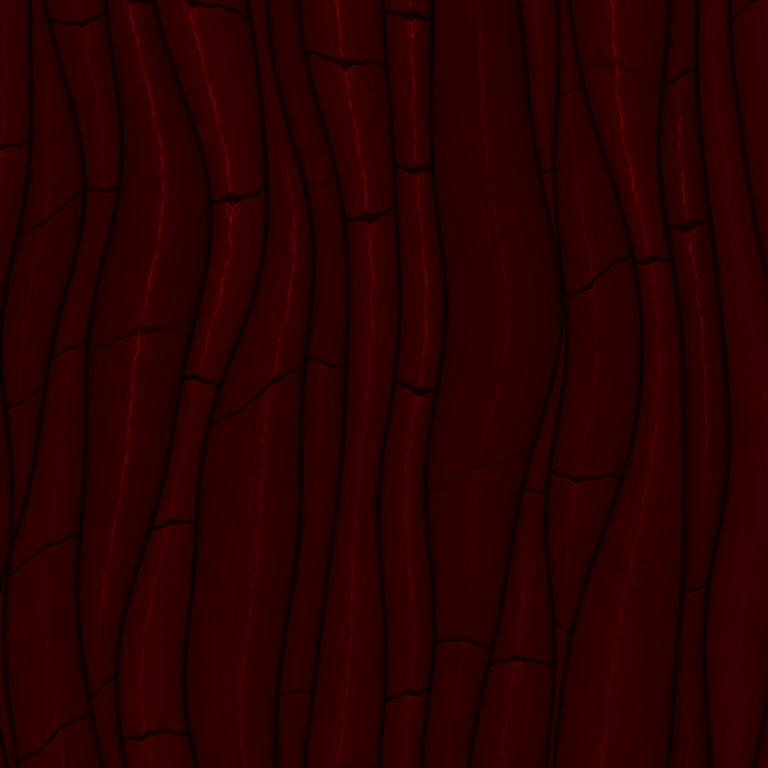
A WebGL 2 fragment shader for this texture map:

```glsl
#version 300 es
precision highp float;

uniform vec2 u_resolution;
out vec4 fragColor;

float hash(float n) {
    return fract(sin(n * 127.1 + 3.7) * 43758.5);
}

vec2 hash2(vec2 p) {
    return fract(sin(vec2(dot(p, vec2(127.1, 311.7)), dot(p, vec2(269.5, 183.3)))) * 43758.5);
}

// Distance to the nearest scattered point
float cellular(vec2 p) {
    vec2 cell = floor(p);
    float nearest = 2.0;
    for (int j = -1; j <= 1; j++) {
        for (int i = -1; i <= 1; i++) {
            vec2 neighbour = cell + vec2(i, j);
            nearest = min(nearest, length(neighbour + hash2(neighbour) - p));
        }
    }
    return nearest;
}

// Wandering seam number i, measured in average stalk widths
float seam(float i, float y) {
    float phase = 6.28 * hash(i + 40.0);
    return i + 0.75 * (hash(i) - 0.5)
        + 0.36 * sin(y * (3.0 + 3.0 * hash(i + 9.0)) + phase)
        + 0.05 * sin(y * 17.0 + phase * 3.0);
}

void main() {
    vec2 uv = gl_FragCoord.xy / u_resolution.y;
    float pixel = 1.0 / u_resolution.y;
    float y = uv.y;
    float x = uv.x + 0.034 * sin(5.2 * y + 1.8 * uv.x + 0.4) + 0.006 * sin(13.0 * y + 5.0 * uv.x);

    // Seams may cross, so stalks taper into wedges; rank stays constant along a stalk
    const float STALKS = 14.0;
    float across = x * STALKS;
    float first = floor(across) - 3.0;
    float left = first - 1.0;
    float right = first + 8.0;
    float rank = first;
    for (int k = 0; k < 8; k++) {
        float s = seam(first + float(k), y);
        if (s < across) {
            left = max(left, s);
            rank += 1.0;
        } else {
            right = min(right, s);
        }
    }
    float width = (right - left) / STALKS;
    float t = (across - left) / (right - left);
    float edge = min(across - left, right - across) / STALKS;

    // Rounded body with mottled bark
    float roundness = sqrt(max(4.0 * t * (1.0 - t), 0.0));
    float blotch = cellular(uv * vec2(24.0, 9.0) + rank);
    float grain = cellular(uv * vec2(190.0, 130.0));
    float red = 0.117 + 0.060 * roundness + 0.035 * (hash(rank + 5.0) - 0.5);
    red += 0.012 * (0.5 - t) + 0.014 * (0.5 - blotch) + 0.014 * (0.5 - grain);
    red += 0.005 * sin(x * 420.0 + 3.0 * sin(y * 14.0 + rank));

    // Bright broken ridge along the wider stalks
    float ridgeAt = mix(0.36, 0.62, hash(rank + 21.0));
    float dx = (t - ridgeAt) * width + 0.0012 * sin(y * 95.0 + rank) + 0.0007 * sin(y * 310.0);
    float ridged = smoothstep(0.035, 0.065, width) * mix(0.25, 1.0, step(0.4, hash(rank + 31.0)));
    ridged *= 0.45 + 0.55 * smoothstep(0.2, 0.75, y + 0.2 * sin(rank * 2.4));
    float flicker = 0.65 + 0.35 * sin(y * 60.0 + 2.0 * sin(y * 137.0 + rank));
    float ridge = (1.0 - smoothstep(0.0006, 0.0012 + pixel, abs(dx))) * flicker;
    float glow = exp(-abs(dx) / 0.008);
    float specks = (1.0 - smoothstep(0.12, 0.35, grain)) * exp(-abs(dx) / 0.016);
    red += ridged * (0.16 * ridge + 0.035 * glow + 0.035 * specks);

    // Slanted cracks at irregular nodes, swelling into a knot on the ridge
    const float SPACING = 0.23;
    float along = y / SPACING + 7.0 * hash(rank + 50.0);
    float node = floor(along);
    float seed = node * 7.3 + rank * 3.1;
    float slope = mix(-0.35, 0.8, hash(seed));
    float dy = (along - node - mix(0.35, 0.65, hash(seed + 1.0))) * SPACING;
    dy -= slope * dx + 0.004 * sin(dx * 75.0 + seed) + 0.0012 * sin(dx * 260.0 + seed);
    float present = smoothstep(0.25, 0.65, hash(seed + 2.0));
    float swell = 0.0008 + 0.008 * ridged * exp(-abs(dx) / 0.007);
    float crack = 1.0 - smoothstep(swell, swell + 0.0015 + pixel, abs(dy));
    float lip = exp(-abs(dy + swell + 0.003) / 0.0018) * (0.35 + exp(-abs(dx) / 0.010));
    float diamond = abs(dx) + 0.6 * abs(dy + 0.015) - 0.009;
    float rim = 1.0 - smoothstep(0.0005, 0.0015 + pixel, abs(diamond));
    red += present * (0.065 * lip + 0.08 * ridged * rim);
    red *= 1.0 - present * (0.58 * crack + 0.12 * exp(-abs(dy) / 0.006));

    // Shaded gaps with a thin dark core
    red *= 1.0 - 0.28 * exp(-edge / 0.005);
    float core = 0.0007 + 0.0009 * hash(rank + 70.0);
    red *= mix(0.42, 1.0, smoothstep(core, core + 0.001 + pixel, edge));

    fragColor = vec4(clamp(red, 0.02, 0.6), 0.0, 0.0, 1.0);
}
```
